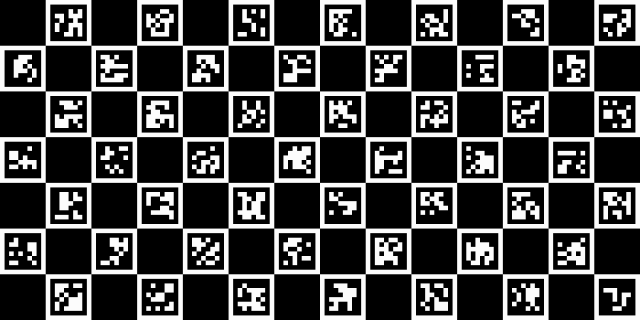
Reproduce this pattern procedurally as a WebGL 1 fragment shader.

```glsl
precision highp float;
// Calibration board: black squares alternating with white squares that hold random 6x6 bit markers.

uniform vec2 u_resolution;

#define BOARD_CELLS vec2(14.0, 7.0)
#define MODULES 10.0      // modules along one cell side
#define MARGIN 1.0        // white rim of a marker cell, in modules
#define FRAME 1.0         // black frame around the bits, in modules
#define BIT_DENSITY 0.5   // share of white bits
#define SEED 3.7
#define INK vec3(0.0)
#define PAPER vec3(0.99)

float hash(vec2 p) {
  vec3 q = fract(vec3(p.xyx) * 0.1031 + SEED * 0.137);
  q += dot(q, q.yzx + 33.33);
  return fract((q.x + q.y) * q.z);
}

// 1 inside a centred square that is inset from the cell sides, else 0
float insetSquare(vec2 local, float inset) {
  vec2 d = abs(local + 0.5 - 0.5 * MODULES);
  return step(max(d.x, d.y), 0.5 * MODULES - inset);
}

// Paper (1) or ink (0) for one whole module of the board
float moduleValue(vec2 id) {
  vec2 cell = floor((id + 0.5) / MODULES);
  vec2 local = id - cell * MODULES;
  float markerCell = step(0.5, mod(cell.x + cell.y, 2.0));
  float rim = 1.0 - insetSquare(local, MARGIN);
  float bit = insetSquare(local, MARGIN + FRAME) * step(hash(id), BIT_DENSITY);
  return markerCell * max(rim, bit);
}

void main() {
  vec2 scale = BOARD_CELLS * MODULES / u_resolution;
  vec2 p = gl_FragCoord.xy * scale;

  // Pixel coverage on both sides of the nearest module corner
  vec2 corner = floor(p + 0.5);
  vec2 cover = clamp((p - corner) / scale + 0.5, 0.0, 1.0);
  float below = mix(moduleValue(corner - 1.0),
                    moduleValue(corner - vec2(0.0, 1.0)), cover.x);
  float above = mix(moduleValue(corner - vec2(1.0, 0.0)),
                    moduleValue(corner), cover.x);

  gl_FragColor = vec4(mix(INK, PAPER, mix(below, above, cover.y)), 1.0);
}
```
